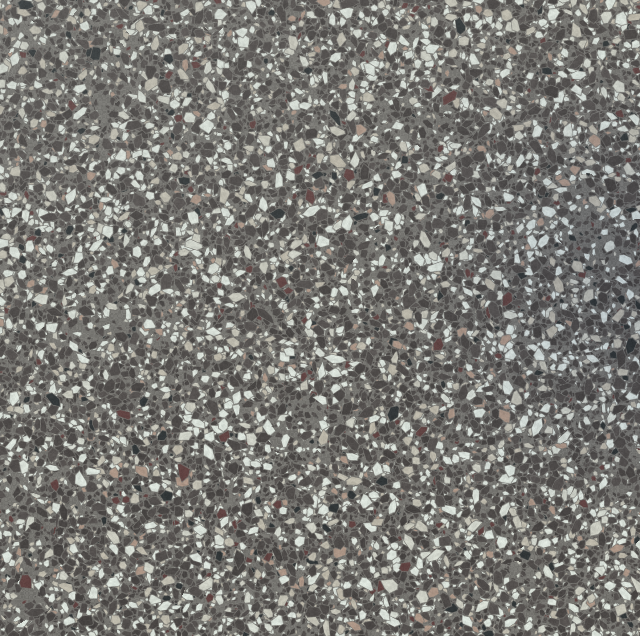
Give the GLSL for this texture, as a Shadertoy shader.

```glsl
const float TAU = 6.2831853;
const vec3 MORTAR = vec3(0.445, 0.44, 0.43);
const vec3 BASALT = vec3(0.285, 0.27, 0.268);
const vec3 MARBLE = vec3(0.85, 0.88, 0.865);
const vec3 CREAM = vec3(0.72, 0.70, 0.655);
const vec3 ROSE = vec3(0.66, 0.57, 0.52);
const vec3 GARNET = vec3(0.36, 0.24, 0.24);
const vec3 SLATE = vec3(0.17, 0.19, 0.20);

vec3 hash3(vec2 p) {
    vec3 q = fract(vec3(p.xyx) * vec3(0.1031, 0.1030, 0.0973));
    q += dot(q, q.yxz + 33.33);
    return fract((q.xxy + q.yzz) * q.zyx);
}

mat2 rotation(float a) {
    float c = cos(a), s = sin(a);
    return mat2(c, s, -s, c);
}

// Slow layered sines, roughly -1 to 1
float waves(vec2 p, float frequency) {
    float sum = 0.0, weight = 0.5;
    for (int i = 0; i < 4; i++) {
        p = rotation(1.1) * p + 0.37;
        sum += weight * sin(p.x * frequency + 1.7 * sin(p.y * frequency));
        frequency *= 1.7;
        weight *= 0.65;
    }
    return sum;
}

// Irregular convex polygon made of jittered half planes
float shardDistance(vec2 p, float radius, float seed) {
    float d = -1.0;
    for (int i = 0; i < 6; i++) {
        vec3 h = hash3(vec2(float(i) * 7.3, seed * 917.0));
        float a = (float(i) + 0.7 * h.x) * TAU / 6.0;
        d = max(d, dot(p, vec2(cos(a), sin(a))) - radius * mix(0.6, 1.1, h.y));
    }
    return d;
}

vec3 stoneColor(vec3 h, float paleShare) {
    vec3 dark = BASALT * mix(0.88, 1.14, h.y);
    dark = mix(dark, GARNET, step(0.965, h.z));
    dark = mix(dark, SLATE, step(h.z, 0.035));
    vec3 pale = mix(CREAM, MARBLE, smoothstep(0.0, 0.6, h.y));
    pale = mix(pale, ROSE, step(0.93, h.z));
    return mix(dark, pale, step(h.x, paleShare));
}

// One scattered layer of chips, each bedded in a thin rim of mortar
vec3 chipLayer(vec3 under, vec3 mortar, vec2 uv, float cells, float fill,
               float paleShare, float soft) {
    vec2 p = uv * cells + cells * 1.37;
    vec2 cell = floor(p);
    vec3 col = under;
    for (int j = -1; j <= 1; j++)
    for (int i = -1; i <= 1; i++) {
        vec2 id = cell + vec2(i, j);
        vec3 place = hash3(id + cells);
        vec3 form = hash3(id + cells * 2.0 + 41.0);
        vec3 kind = hash3(id + cells * 3.0 + 87.0);
        if (place.z > fill) continue;

        vec2 q = p - id - mix(vec2(0.15), vec2(0.85), place.xy);
        q = rotation(form.x * TAU) * q;
        float stretch = mix(0.68, 1.0, form.y);
        q *= vec2(stretch, 1.0 / stretch);
        float radius = mix(0.28, 0.46, form.z);
        float d = shardDistance(q, radius, kind.z + form.x) / cells;

        vec3 stone = stoneColor(kind, paleShare);
        stone *= 1.0 + 0.05 * waves(q + place.xy * 9.0, 7.0);
        col = mix(col, mortar, 1.0 - smoothstep(-soft, soft, d - 0.0011));
        col = mix(col, stone, 1.0 - smoothstep(-soft, soft, d));
    }
    return col;
}

void mainImage(out vec4 fragColor, in vec2 fragCoord) {
    vec2 uv = fragCoord / iResolution.y;
    float soft = max(0.8 / iResolution.y, 0.0009);

    // Mortar with fine sand grain
    float grain = hash3(floor(uv * 480.0)).x - 0.5;
    vec3 mortar = MORTAR * (1.0 + 0.09 * grain + 0.03 * waves(uv, 40.0));

    // Chips from fine to coarse, thinned out in bare patches
    float crowd = 1.0 - 0.5 * smoothstep(0.35, 1.0, waves(uv, 11.0));
    vec3 col = mortar;
    col = chipLayer(col, mortar, uv, 121.0, 0.75 * crowd, 0.34, soft);
    col = chipLayer(col, mortar, uv, 87.0, 0.80 * crowd, 0.38, soft);
    col = chipLayer(col, mortar, uv, 61.0, 0.72 * crowd, 0.40, soft);
    col = chipLayer(col, mortar, uv, 45.0, 0.50 * crowd, 0.46, soft);

    // Hazy sheen at the upper left, cooler and deeper tone at the right
    float haze = 0.04 + 0.13 * (1.0 - 0.6 * uv.x) * smoothstep(0.1, 1.0, uv.y);
    col = mix(col, vec3(0.62, 0.63, 0.635), haze);
    float dusk = smoothstep(0.55, 1.0, uv.x) * (1.0 - smoothstep(0.0, 0.45, abs(uv.y - 0.55)));
    col *= mix(vec3(1.02, 1.02, 1.0), vec3(0.90, 0.92, 0.95), dusk);
    col += 0.025 * grain;

    fragColor = vec4(clamp(col, 0.0, 1.0), 1.0);
}
```
